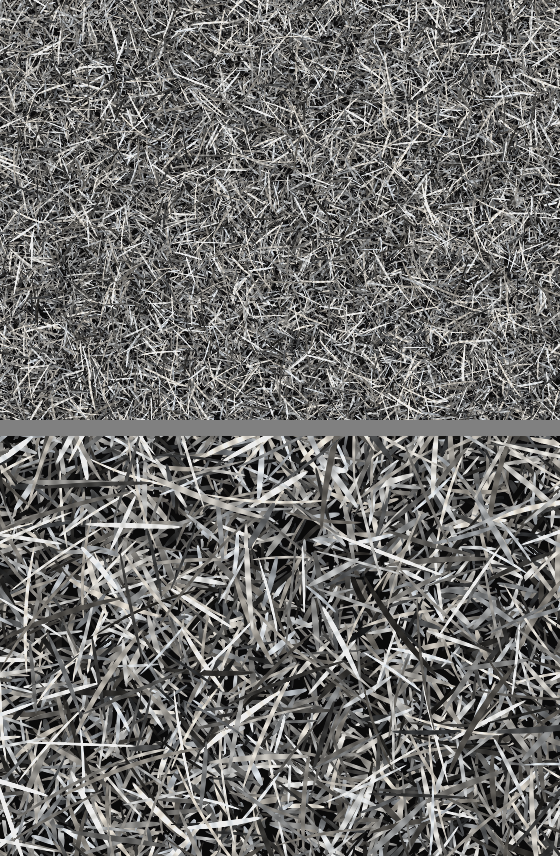
Top, the full canvas; bottom, a detail of the centre.
Give the GLSL for this texture, as a Shadertoy shader.

```glsl
// A dense mat of dry grey needles lying in every direction over dark ground.
// Grids of randomly turned, tapered strands are stacked from short, dark
// flecks at the bottom to long, pale straws on top.

// Four random values in 0..1 from integer coordinates (PCG hash).
vec4 hash4(ivec4 key) {
    uvec4 v = uvec4(key) * 1664525u + 1013904223u;
    v += v.yzxy * v.wxyz;
    v ^= v >> 16u;
    v += v.yzxy * v.wxyz;
    v ^= v >> 16u;
    return vec4(v >> 8u) / 16777216.0;
}

// Returns the uppermost strand of one layer: colour in rgb, coverage in a.
vec4 strandLayer(vec2 uv, float size, int layer, float height, float pixel) {
    vec2 p = uv / size + float(layer) * vec2(7.31, 3.77);
    ivec2 home = ivec2(floor(p));
    vec4 strand = vec4(0.0);
    float topmost = 0.0;

    for (int y = -1; y <= 1; y++)
    for (int x = -1; x <= 1; x++) {
        ivec2 cell = home + ivec2(x, y);
        vec4 place = hash4(ivec4(cell, layer, 1));
        vec4 look = hash4(ivec4(cell, layer, 2));

        // Turn into the frame of the strand and bend it a little.
        vec2 d = p - vec2(cell) - place.xy;
        float angle = place.z * 3.14159;
        vec2 axis = vec2(cos(angle), sin(angle));
        vec2 q = vec2(dot(d, axis), dot(d, vec2(-axis.y, axis.x)));
        q.y += (look.w - 0.5) * 0.2 * q.x * q.x;

        // Tapered blade, measured in canvas heights.
        float along = abs(q.x) / mix(0.42, 0.95, place.w);
        float taper = sqrt(max(1.0 - along * along, 0.0));
        float halfWidth = mix(0.0010, 0.0025, look.y * look.y) * taper;
        float edge = abs(q.y) * size - halfWidth;
        float cover = 1.0 - smoothstep(-0.5 * pixel, 0.6 * pixel, edge);
        cover *= smoothstep(1.0, 0.9, along);

        // The highest strand of the layer wins, whatever the loop order.
        float priority = cover * (0.2 + look.z);
        if (priority > topmost) {
            topmost = priority;
            float tone = mix(0.02 + 0.18 * height, 0.64 + 0.36 * height, look.x);
            tone *= 1.0 + 0.12 * sin(q.x * size * 500.0 + look.w * 40.0);
            vec3 tint = mix(vec3(0.97, 1.0, 1.03), vec3(1.03, 1.0, 0.95), look.w);
            strand = vec4(tone * tint, cover);
        }
    }
    return strand;
}

void mainImage(out vec4 fragColor, in vec2 fragCoord) {
    const int LAYERS = 14;
    vec2 uv = fragCoord / iResolution.y;
    float pixel = 1.0 / iResolution.y;
    vec3 color = vec3(0.085, 0.08, 0.09);

    // Stack the layers from the ground up.
    for (int i = 0; i < LAYERS; i++) {
        float height = float(i) / float(LAYERS - 1);
        float size = mix(0.015, 0.065, height * height);
        vec4 strand = strandLayer(uv, size, i, height, pixel);
        color = mix(color, strand.rgb, strand.a);
    }

    // Restore the contrast softened by the thin edges.
    color = (color - 0.40) * 1.2 + 0.41;
    fragColor = vec4(clamp(color, 0.04, 0.93), 1.0);
}
```
